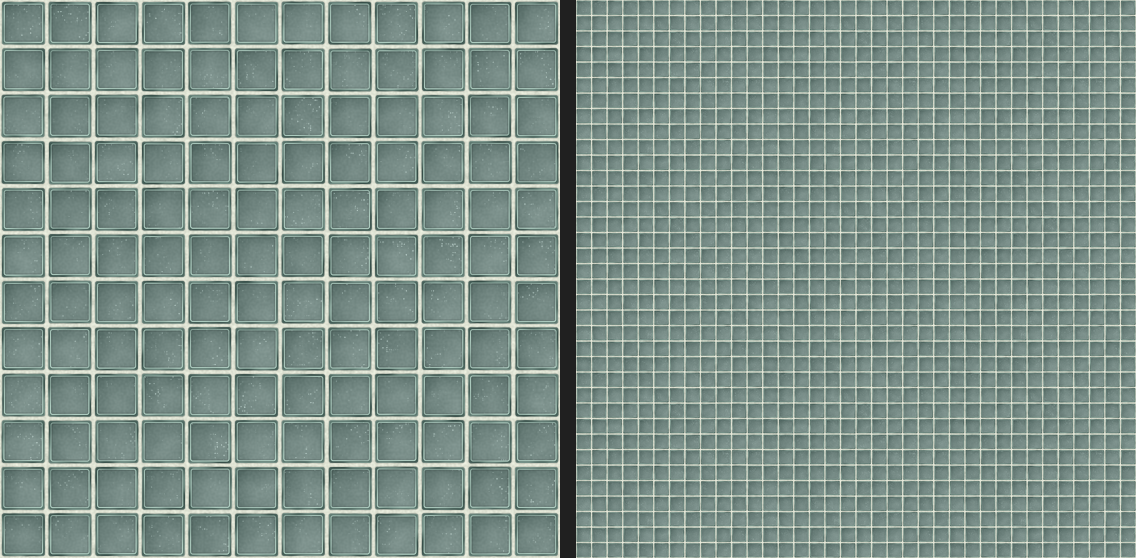
Left, the tile; right, the same tile 3 across and 3 down.
Give the GLSL for this texture, as a WebGL 2 fragment shader.

```glsl
#version 300 es
precision highp float;
// Glazed grey-green square mosaic tiles set in pale cement grout, tiling seamlessly.

#define TILES 12.0          // repeats across and down
#define HALF_SIZE 0.459     // half width of a tile, in cells
#define CORNER 0.05         // corner radius
#define JITTER 0.007        // misplacement of each tile
#define RIM 0.047           // inset of the bright glaze line
#define LINE_WIDTH 0.010    // half width of that line
#define SPECKLES 22.0       // speckle grid per tile
#define TONE_SPREAD 0.035   // brightness change between tiles

uniform vec2 u_resolution;
out vec4 fragColor;

const vec3 GROUT      = vec3(0.885, 0.900, 0.840);
const vec3 GROUT_DIRT = vec3(0.680, 0.720, 0.660);
const vec3 GLAZE_DARK = vec3(0.335, 0.420, 0.400);
const vec3 GLAZE_LITE = vec3(0.500, 0.580, 0.560);
const vec3 RIM_DARK   = vec3(0.150, 0.240, 0.220);
const vec3 RIM_MID    = vec3(0.400, 0.510, 0.475);
const vec3 SHINE      = vec3(0.700, 0.820, 0.770);

// Integer hash giving two values in 0..1
vec2 hash2(vec2 cell, float seed) {
    uvec3 v = uvec3(ivec3(vec3(cell, seed))) * 1664525u + 1013904223u;
    v.x += v.y * v.z; v.y += v.z * v.x; v.z += v.x * v.y;
    v ^= v >> 16u;
    v.x += v.y * v.z; v.y += v.z * v.x;
    return vec2(v.xy >> 8u) / 16777216.0;
}

float gradientDot(vec2 corner, vec2 offset, float period, float seed) {
    float angle = 6.28319 * hash2(mod(corner, period), seed).x;
    return dot(vec2(cos(angle), sin(angle)), offset);
}

// Gradient noise, wrapping after TILES cells; freq is a whole number
float noise(vec2 p, float freq, float seed) {
    float period = TILES * freq;
    p *= freq;
    vec2 i = floor(p), f = p - i, e = vec2(1.0, 0.0);
    vec2 w = f * f * f * (f * (f * 6.0 - 15.0) + 10.0);
    float low  = mix(gradientDot(i, f, period, seed),
                     gradientDot(i + e, f - e, period, seed), w.x);
    float high = mix(gradientDot(i + e.yx, f - e.yx, period, seed),
                     gradientDot(i + 1.0, f - 1.0, period, seed), w.x);
    return mix(low, high, w.y);
}

float roundBox(vec2 q, float halfSize, float radius) {
    vec2 a = abs(q) - halfSize + radius;
    return length(max(a, 0.0)) + min(max(a.x, a.y), 0.0) - radius;
}

// Soft line of given half width around distance zero
float stroke(float d, float halfWidth, float px) {
    return 1.0 - smoothstep(halfWidth - 0.5 * px, halfWidth + 0.7 * px, abs(d));
}

// Tiny bright flecks, one candidate per grid square
float speckle(vec2 p, float px) {
    vec2 g = p * SPECKLES, id = mod(floor(g), TILES * SPECKLES);
    vec2 chance = hash2(id, 31.0);
    vec2 center = 0.3 + 0.4 * hash2(id, 37.0);
    float d = length(fract(g) - center) / SPECKLES;
    return step(0.86, chance.x) * chance.y * (1.0 - smoothstep(0.004, 0.010 + px, d));
}

vec3 groutColor(vec2 p) {
    float grain = noise(p, 18.0, 1.0) + 0.6 * noise(p, 7.0, 2.0);
    float stain = smoothstep(0.15, 0.6, noise(p, 3.0, 3.0));
    return mix(GROUT, GROUT_DIRT, 0.35 * stain) + 0.07 * grain;
}

// Face shading: darker upper left, paler lower middle, faint cloud and grain
vec3 faceColor(vec2 p, vec2 q, vec2 id, float px) {
    vec2 rnd = hash2(id, 11.0);
    vec2 glow = q - vec2(0.10 + 0.16 * (rnd.x - 0.5), -0.14);
    float light = 0.80 - 1.35 * dot(glow, glow) + 0.22 * (q.x - q.y);
    light += 0.22 * noise(p, 3.0, 12.0) + 0.20 * noise(p, 17.0, 13.0);
    vec3 color = mix(GLAZE_DARK, GLAZE_LITE, clamp(light, -0.1, 1.15));
    float patches = smoothstep(-0.25, 0.35, noise(p, 2.0, 14.0) + 0.35 * (q.x + q.y));
    color += 0.24 * speckle(p, px) * patches * (0.35 + 0.65 * rnd.y);
    return color + TONE_SPREAD * (hash2(id, 15.0).x - 0.5);
}

void main() {
    vec2 p = gl_FragCoord.xy / u_resolution * TILES;
    float px = TILES / min(u_resolution.x, u_resolution.y);
    vec2 id = mod(floor(p), TILES);
    vec2 q = fract(p) - 0.5 - JITTER * (2.0 * hash2(id, 21.0) - 1.0);
    float edge = roundBox(q, HALF_SIZE, CORNER) + 0.006 * noise(p, 6.0, 22.0);
    float inner = roundBox(q, HALF_SIZE - RIM, CORNER);

    // Sloping rim: teal glass with dark shadow patches
    float shade = smoothstep(-0.25, 0.45, noise(p, 2.0, 23.0));
    vec3 rim = mix(RIM_MID, RIM_DARK, 0.15 + 0.6 * shade);
    rim = mix(rim, SHINE, 0.35 * stroke(edge + 0.010, 0.004, px) * (1.0 - shade));

    // Face inside the rim, outlined by the glaze highlight
    vec3 tile = mix(rim, faceColor(p, q, id, px), smoothstep(0.5, -0.5, inner / px));
    float shine = 0.72 + 0.6 * noise(p, 2.0, 24.0) + 0.25 * (abs(q.x) - q.y - 0.3);
    tile = mix(tile, SHINE, stroke(inner, LINE_WIDTH, px) * clamp(shine, 0.25, 0.95));
    tile *= 1.0 - 0.12 * stroke(inner + 0.03, 0.008, px);

    // Grout, slightly shaded where it meets the glass
    vec3 grout = groutColor(p) * (1.0 - 0.14 * smoothstep(0.03, 0.0, edge));
    fragColor = vec4(mix(tile, grout, smoothstep(-0.6, 0.6, edge / px)), 1.0);
}
```
